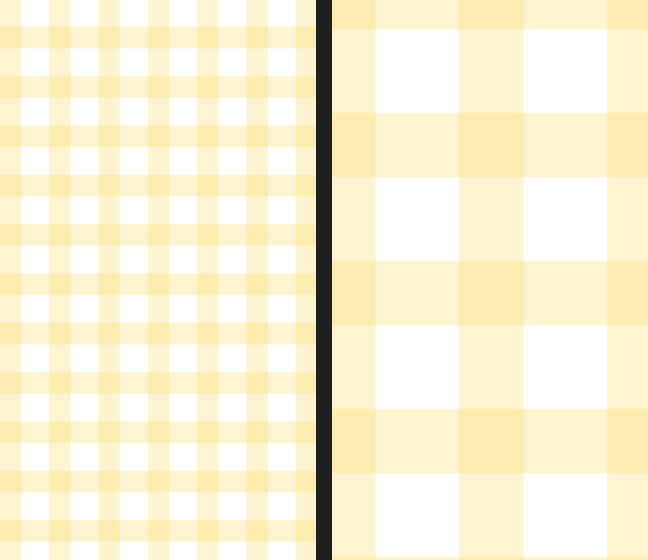
Left, the full canvas; right, a detail of the centre.
Write a Shadertoy shader that draws this pattern.

```glsl
// Pale yellow gingham: evenly spaced bands crossing on a white ground.

const vec3 GROUND = vec3(1.0, 1.0, 0.995);
const vec3 BAND = vec3(1.0, 0.957, 0.824);
const vec3 CROSSING = vec3(1.0, 0.926, 0.688);

// Lengths in canvas heights.
const float PERIOD = 0.0881;
const float HALF_WIDTH = 0.0192;
const vec2 FIRST_CENTER = vec2(0.0186, 0.0517);

// Coverage of repeating bands along one axis, with a soft edge.
float bandCoverage(float position, float center, float period, float halfWidth, float edge) {
    float offset = (fract((position - center) / period + 0.5) - 0.5) * period;
    return clamp((halfWidth - abs(offset)) / edge + 0.5, 0.0, 1.0);
}

// Colour for the overlap of an upright and a level band.
vec3 ginghamColor(float upright, float level) {
    vec3 single = mix(GROUND, BAND, max(upright, level));
    return mix(single, CROSSING, min(upright, level));
}

void mainImage(out vec4 fragColor, in vec2 fragCoord) {
    vec2 uv = fragCoord / iResolution.y;
    float edge = 1.2 / iResolution.y;

    float upright = bandCoverage(uv.x, FIRST_CENTER.x, PERIOD, HALF_WIDTH, edge);
    float level = bandCoverage(uv.y, FIRST_CENTER.y, PERIOD, HALF_WIDTH, edge);

    fragColor = vec4(ginghamColor(upright, level), 1.0);
}
```
